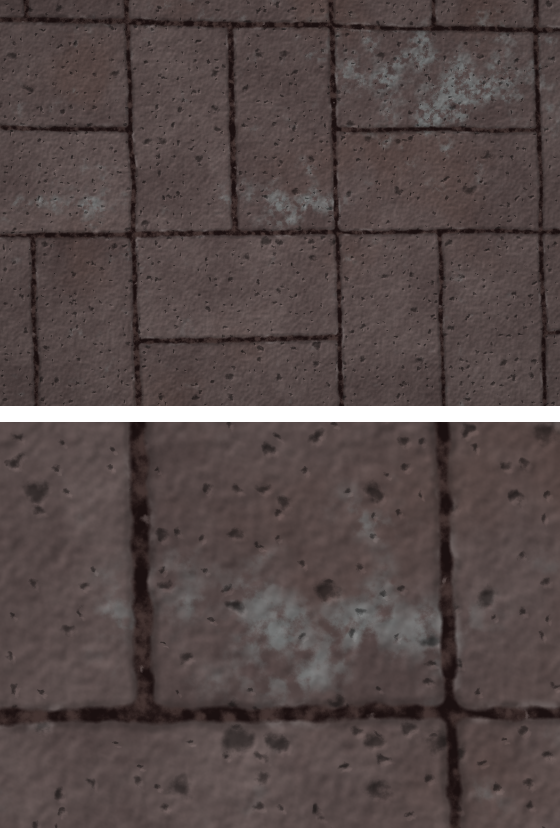
Top: the whole. Bottom: its middle third, enlarged.
Write a Shadertoy shader that draws this texture.

```glsl
// Worn clay pavers in a basket weave: square cells hold brick pairs that turn
// by a quarter from cell to cell. Rounded-box distances cut the joints; noise
// and scattered pits form a height field that is lit from above left.

const vec3 CLAY_DARK  = vec3(0.265, 0.217, 0.214);
const vec3 CLAY_LIGHT = vec3(0.385, 0.335, 0.328);
const vec3 CLAY_RUST  = vec3(0.325, 0.245, 0.222);
const vec3 SALT       = vec3(0.450, 0.465, 0.465);
const vec3 JOINT_DARK = vec3(0.100, 0.060, 0.060);
const vec3 JOINT_SAND = vec3(0.260, 0.200, 0.190);

float hash(vec2 p) {
    vec3 q = fract(vec3(p.xyx) * 0.1031);
    q += dot(q, q.yzx + 33.33);
    return fract((q.x + q.y) * q.z);
}

float noise(vec2 p) {
    vec2 i = floor(p), f = fract(p);
    f = f * f * (3.0 - 2.0 * f);
    float low = mix(hash(i), hash(i + vec2(1, 0)), f.x);
    float high = mix(hash(i + vec2(0, 1)), hash(i + vec2(1, 1)), f.x);
    return mix(low, high, f.y);
}

float fbm(vec2 p) {
    float sum = 0.0, weight = 0.5;
    for (int i = 0; i < 5; i++) {
        sum += weight * noise(p);
        p = mat2(1.6, 1.2, -1.2, 1.6) * p + 17.3;
        weight *= 0.5;
    }
    return sum;
}

// Scattered ragged blobs, 1 at their centres; amount is the share of cells used
float blobs(vec2 p, float scale, float amount) {
    p *= scale;
    p += 0.5 * (vec2(fbm(p * 2.7), fbm(p * 2.7 + 40.0)) - 0.5);
    vec2 base = floor(p);
    float depth = 0.0;
    for (int y = -1; y <= 1; y++)
    for (int x = -1; x <= 1; x++) {
        vec2 id = base + vec2(x, y);
        vec2 rnd = vec2(hash(id + 3.1), hash(id + 57.7));
        float radius = mix(0.12, 0.42, rnd.x * rnd.y);
        vec2 d = (p - id - 0.2 - 0.6 * rnd) * vec2(1.0, mix(0.7, 1.4, rnd.x));
        float used = step(hash(id + 91.3), amount);
        depth = max(depth, used * (1.0 - smoothstep(0.2, 1.1, length(d) / radius)));
    }
    return depth;
}

float pitDepth(vec2 p) {
    return max(blobs(p, 24.0, 0.26), 0.8 * blobs(p + 5.0, 50.0, 0.36));
}

float surfaceHeight(vec2 p) {
    return 0.75 * fbm(p * 55.0) + 0.34 * noise(p * 150.0) - 0.4 * pitDepth(p);
}

float roundedBox(vec2 p, vec2 halfSize, float radius) {
    vec2 q = abs(p) - halfSize + radius;
    return length(max(q, 0.0)) + min(max(q.x, q.y), 0.0) - radius;
}

// Slightly skewed paving grid, one unit per basket-weave cell
vec2 pavingGrid(vec2 p) {
    return vec2((p.x - 0.3412 + 0.0275 * p.y) / 0.502,
                (p.y - 0.419 - 0.008 * p.x) / (0.532 - 0.026 * p.x));
}

// Returns the distance to the brick edge in cell units (x) and the brick id (yz)
vec3 basketWeave(vec2 g) {
    vec2 cell = floor(g), f = fract(g) - 0.5;
    if (mod(cell.x + cell.y, 2.0) < 0.5) f = f.yx;
    vec2 id = cell * 2.0 + vec2(0.0, step(0.0, f.y));
    float gap = mix(0.008, 0.014, hash(id + 11.0));
    vec2 local = vec2(f.x, abs(f.y) - 0.25);
    return vec3(roundedBox(local, vec2(0.5, 0.25) - gap, 0.015), id);
}

float patchAt(vec2 p, vec2 center, vec2 size) {
    vec2 d = (p - center) / size;
    return exp(-dot(d, d));
}

void mainImage(out vec4 fragColor, in vec2 fragCoord) {
    vec2 p = fragCoord / iResolution.y;
    float pixel = 1.0 / iResolution.y;

    // Gently wavering outlines with finely crumbled edges
    vec2 wobble = vec2(noise(p * 9.0), noise(p * 9.0 + 31.0)) - 0.5;
    vec3 brick = basketWeave(pavingGrid(p + 0.006 * wobble));
    float edge = brick.x + 0.015 * (fbm(p * 60.0 + 8.0) - 0.48);
    float tone = hash(brick.yz + 23.0);

    // Fired clay with a tone for each brick, cloudy wear and fine grain
    float cloud = fbm(p * 9.0 + brick.yz * 3.7);
    float shade = 0.52 + 0.85 * (cloud - 0.48) + 0.2 * (tone - 0.5);
    shade += 0.55 * (fbm(p * 75.0 + 90.0) - 0.48);
    vec3 clay = mix(CLAY_DARK, CLAY_LIGHT, clamp(shade, 0.0, 1.0));
    clay = mix(clay, CLAY_RUST, 0.35 * smoothstep(0.5, 0.75, fbm(p * 5.0 + 60.0)));

    // Pale salt bloom and flecks, broken up by the grain
    float bloom = patchAt(p, vec2(1.08, 0.80), vec2(0.27, 0.15))
                + 0.75 * patchAt(p, vec2(0.72, 0.50), vec2(0.13, 0.09))
                + 0.7 * patchAt(p, vec2(0.20, 0.50), vec2(0.12, 0.07));
    float salt = smoothstep(0.42, 0.95, 0.5 * bloom + 1.1 * (fbm(p * 22.0 + 4.0) - 0.22));
    float flecks = smoothstep(0.35, 0.68, fbm(p * 80.0) + 0.12 * bloom);
    clay = mix(clay, SALT, 0.85 * salt * flecks);

    // Relief lighting, pit shadows and worn rims
    float relief = surfaceHeight(p) - surfaceHeight(p + vec2(-0.0026, 0.0034));
    clay *= 1.0 + 0.5 * clamp(relief, -0.8, 0.8);
    clay *= 1.0 - 0.38 * pitDepth(p);
    float rim = smoothstep(-0.018, -0.004, edge);
    clay *= 1.0 - 0.18 * rim;
    clay += 0.12 * rim * smoothstep(0.52, 0.75, fbm(p * 30.0 + 70.0));

    // Sandy joints with a few pale pebbles
    vec3 joint = mix(JOINT_DARK, JOINT_SAND, smoothstep(0.32, 0.75, fbm(p * 85.0)));
    joint = mix(joint, CLAY_LIGHT, 0.7 * blobs(p + 2.0, 44.0, 0.14));

    vec3 color = mix(clay, joint, smoothstep(-0.004 - pixel, 0.004 + pixel, edge));
    vec2 fromCenter = fragCoord / iResolution.xy - 0.5;
    color *= 1.03 - 0.25 * dot(fromCenter, fromCenter);
    fragColor = vec4(color, 1.0);
}
```
